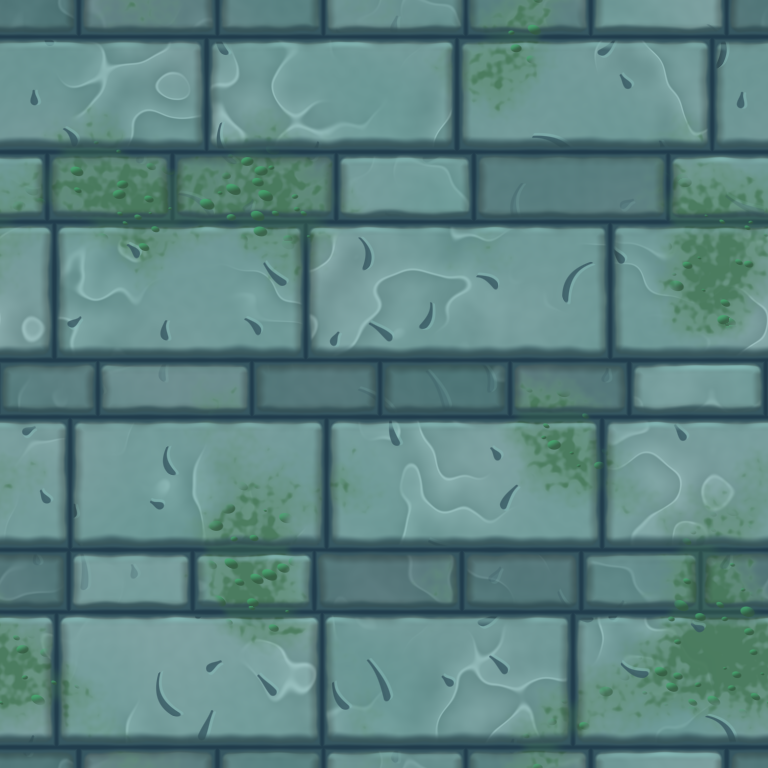
Write a WebGL 1 fragment shader that draws this texture.

```glsl
precision highp float;
uniform vec2 u_resolution;

// Layout: one component per pair of courses, bottom to top
const vec4 TALL_HEIGHT = vec4(0.176, 0.173, 0.180, 0.150);
const vec4 THIN_HEIGHT = vec4(0.081, 0.074, 0.091, 0.075);
const vec4 TALL_SHIFT = vec4(0.13, 0.43, 0.23, 0.94);
const vec4 THIN_SHIFT = vec4(0.49, 0.90, 0.24, 0.60);
const vec4 THIN_COUNT = vec4(6.0, 6.0, 5.0, 6.0);
const float TALL_COUNT = 3.0, FIRST_COURSE = 0.027, JITTER = 0.32;
const float HALF_GAP = 0.0058, RADIUS = 0.010;
const float CRACK_CELLS = 13.0, LEAF_CELLS = 38.0;
const vec3 SEAM = vec3(0.13, 0.24, 0.30), MORTAR = vec3(0.21, 0.34, 0.38);
const vec3 BEVEL = vec3(0.25, 0.40, 0.43), RIM = vec3(0.53, 0.74, 0.73);
const vec3 STONE_DARK = vec3(0.33, 0.47, 0.48), STONE_LIGHT = vec3(0.455, 0.615, 0.61);
const vec3 MOSS_PALE = vec3(0.38, 0.56, 0.47), MOSS_DEEP = vec3(0.25, 0.45, 0.32);
const vec3 LEAF = vec3(0.27, 0.66, 0.44);

vec2 hash2(vec2 p) {
  vec3 q = fract(p.xyx * vec3(0.1031, 0.1030, 0.0973));
  q += dot(q, q.yzx + 33.33);
  return fract((q.xx + q.yz) * q.zy);
}
float corner(vec2 cell, vec2 offset, float period) {
  float a = 6.2832 * hash2(mod(cell, period) + period * 7.0).x;
  return dot(vec2(cos(a), sin(a)), offset);
}
// Gradient noise that tiles over the unit square
float noise(vec2 uv, float period) {
  vec2 p = uv * period, i = floor(p), f = p - i, e = vec2(1.0, 0.0);
  vec2 u = f * f * f * (f * (f * 6.0 - 15.0) + 10.0);
  return mix(mix(corner(i, f, period), corner(i + e, f - e, period), u.x),
    mix(corner(i + e.yx, f - e.yx, period), corner(i + 1.0, f - 1.0, period), u.x), u.y);
}
float joint(float k, float count, float course) {
  return k + JITTER * (hash2(vec2(mod(k, count) + 3.0, course * 5.0 + 11.0)).x - 0.5);
}
// Bent tapering cracks: x is the dark cut, y its lit lower lip
vec2 cracks(vec2 uv) {
  vec2 p = uv * CRACK_CELLS, mark = vec2(0.0);
  for (int n = 0; n < 9; n++) {
    vec2 id = floor(p) + vec2(mod(float(n), 3.0), floor(float(n) / 3.0)) - 1.0;
    vec2 seed = mod(id, CRACK_CELLS) + 71.0, place = hash2(seed), look = hash2(seed + 31.0);
    vec2 q = p - id - 0.2 - 0.6 * place;
    float a = 0.4 + 2.4 * look.x, reach = 0.08 + 0.3 * look.y * look.y;
    q = vec2(cos(a) * q.x + sin(a) * q.y, cos(a) * q.y - sin(a) * q.x);
    q.y += (place.x - 0.5) * 3.0 * q.x * q.x;
    float width = 0.049 - 0.045 * smoothstep(-reach, reach, q.x);
    float past = max(abs(q.x) - reach, 0.0), keep = step(0.52, hash2(seed + 57.0).x);
    vec2 d = vec2(length(vec2(past, q.y)), length(vec2(past, q.y + 0.05)));
    mark = max(mark, keep * (1.0 - smoothstep(width, width + 0.03, d)));
  }
  return mark;
}
// Leaves: x is coverage, y is light from the upper left
vec2 leaves(vec2 uv) {
  vec2 p = uv * LEAF_CELLS, leaf = vec2(0.0);
  for (int n = 0; n < 9; n++) {
    vec2 id = floor(p) + vec2(mod(float(n), 3.0), floor(float(n) / 3.0)) - 1.0;
    vec2 seed = mod(id, LEAF_CELLS) + 17.0, look = hash2(seed + 43.0);
    vec2 q = p - id - hash2(seed);
    q.y = q.y * 1.4 + (look.x - 0.5) * q.x;
    float radius = 0.12 + 0.3 * look.y;
    float cover = step(0.45, look.x) * (1.0 - smoothstep(radius - 0.1, radius, length(q)));
    if (cover > leaf.x) leaf = vec2(cover, smoothstep(-0.4, 0.8, dot(q, vec2(-0.6, 0.8)) / radius));
  }
  return leaf;
}
void main() {
  vec2 uv = gl_FragCoord.xy / u_resolution;
  // Course: bottom, height, brick count, shift
  float y = mod(uv.y - FIRST_COURSE, 1.0), base = 0.0, course = 0.0, tall = 1.0;
  vec4 row = vec4(0.0, 0.1, 3.0, 0.0);
  for (int i = 0; i < 4; i++) {
    float middle = base + TALL_HEIGHT[i];
    if (y >= base) {
      tall = 1.0 - step(middle, y);
      row = mix(vec4(middle, THIN_HEIGHT[i], THIN_COUNT[i], THIN_SHIFT[i]),
        vec4(base, TALL_HEIGHT[i], TALL_COUNT, TALL_SHIFT[i]), tall);
      course = float(i) * 2.0 + 1.0 - tall;
    }
    base = middle + THIN_HEIGHT[i];
  }
  // Brick between two jittered joints
  float count = row.z, s = uv.x * count - row.w, k = floor(s);
  k += step(joint(k + 1.0, count, course), s) - step(s, joint(k, count, course));
  float left = joint(k, count, course);
  vec2 size = vec2((joint(k + 1.0, count, course) - left) / count, row.y);
  vec2 p = vec2((s - left) / count, y - row.x);
  vec2 random = hash2(vec2(mod(k, count) + 23.0, course * 3.0 + 5.0));
  // Worn rounded outline
  float wear = noise(uv, 24.0), grain = noise(uv, 64.0);
  vec2 q = abs(p - 0.5 * size) - 0.5 * size + HALF_GAP + RADIUS;
  float depth = RADIUS - length(max(q, 0.0)) - min(max(q.x, q.y), 0.0) + 0.003 * wear + 0.001 * grain;
  // Stone tone and chipped facets
  vec2 local = uv + random;
  float broad = noise(local, 5.0);
  float relief = noise(local + 0.03 * broad, 8.0) + 0.35 * noise(local, 19.0);
  float band = fract(relief * 2.3 + random.x);
  float chipped = smoothstep(-0.1, 0.25, noise(local.yx, 6.0)) * mix(0.5, 1.0, tall);
  float tone = mix(smoothstep(0.35, 0.85, random.y), 0.85 + 0.2 * random.y, tall);
  vec3 stone = mix(STONE_DARK, STONE_LIGHT, tone) + broad * vec3(0.07, 0.03, 0.04) + 0.012 * grain;
  stone += chipped * (0.10 * smoothstep(0.0, 0.09, band) * (1.0 - band) - 0.042);
  stone += 0.07 * chipped * (1.0 - smoothstep(0.0, 0.07, abs(band - 0.09)));
  // Moss stains and cracks
  float patchy = noise(uv + 0.37, 5.0) + 0.12 * wear, speckle = 0.3 * grain + 0.2 * noise(uv, 110.0);
  stone = mix(stone, MOSS_PALE, 0.75 * smoothstep(0.06, 0.34, patchy + 0.3 * speckle));
  stone = mix(stone, MOSS_DEEP, 0.7 * smoothstep(0.28, 0.48, patchy + speckle));
  vec2 crack = cracks(uv) * mix(0.35, 1.0, tall);
  stone = mix(mix(stone, RIM, 0.45 * crack.y), MORTAR, 0.8 * crack.x);
  // Shaded foot and sides, bright upper rim
  float foot = p.y - HALF_GAP + 0.006 * wear, head = size.y - p.y - HALF_GAP + 0.004 * wear;
  stone = mix(BEVEL, stone, 0.2 + 0.8 * smoothstep(0.004, 0.010 + 0.005 * tall, foot));
  stone *= mix(0.76, 1.0, smoothstep(0.0, 0.014, depth));
  float rim = smoothstep(0.001, 0.004, head) * (1.0 - smoothstep(0.005, 0.013, head));
  stone = mix(stone, RIM, rim * tone * (0.55 + 0.6 * wear));
  // Mortar with a dark seam, then leaves
  vec2 border = min(p, size - p), leaf = leaves(uv);
  float seam = min(border.x, border.y) + 0.0012 * wear, face = smoothstep(-0.002, 0.003, depth);
  vec3 color = mix(mix(SEAM, MORTAR, smoothstep(0.0005, 0.005, seam)), stone, face);
  float growth = smoothstep(0.22, 0.34, patchy);
  color = mix(color, MOSS_DEEP, 0.35 * growth * (1.0 - face));
  color = mix(color, mix(MOSS_DEEP * 0.8, LEAF, leaf.y), 0.85 * leaf.x * growth);
  gl_FragColor = vec4(color, 1.0);
}
```
